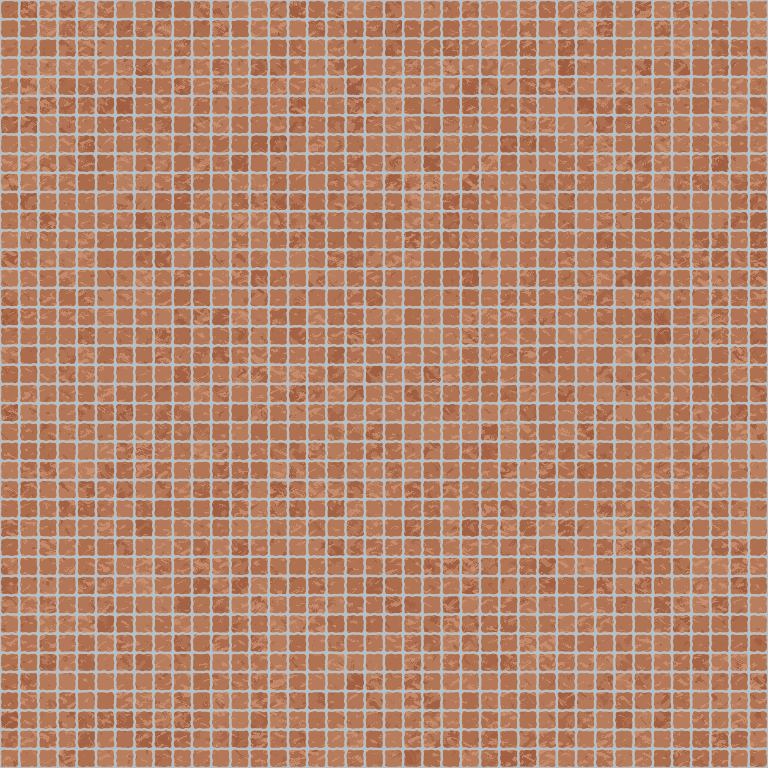
This texture is drawn by a Shadertoy shader. Its source:

```glsl
const float TILES = 40.0;          // repeats across and down
const float GROUT_WIDTH = 0.13;    // in tile units, as are the next three
const float CORNER_RADIUS = 0.11;
const float EDGE_WOBBLE = 0.012;
const float PATCH_SOFTNESS = 0.07;
const float PATCH_SCALE = 5.0;
const float TAU = 6.2831853;

const vec3 GROUT = vec3(0.735, 0.745, 0.75);
const vec3 CLAY_DEEP = vec3(0.675, 0.425, 0.295);
const vec3 CLAY_PALE = vec3(0.725, 0.495, 0.37);
const vec3 STAIN = vec3(0.62, 0.35, 0.24);
const vec3 SCUFF = vec3(0.81, 0.59, 0.47);

vec3 hash3(vec2 p) {
    vec3 q = fract(p.xyx * vec3(0.1031, 0.1030, 0.0973));
    q += dot(q, q.yxz + 33.33);
    return fract((q.xxy + q.yzz) * q.zyx);
}

// Layered, warped sines, roughly -1 to 1
float blotches(vec2 p) {
    const mat2 TURN = mat2(1.6, 1.2, -1.2, 1.6);
    float sum = 0.0, amplitude = 0.46;
    for (int i = 0; i < 4; i++) {
        p += 0.7 * sin(p.yx * 1.3 + float(i));
        sum += amplitude * sin(p.x) * sin(p.y);
        p = TURN * p + 1.7;
        amplitude *= 0.62;
    }
    return sum;
}

// Slow drift over the whole canvas, with whole-number frequencies so it wraps
float drift(vec2 uv) {
    vec2 a = TAU * uv;
    return 0.5 * sin(3.0 * a.x + 2.0 * a.y + 1.5 * sin(4.0 * a.y))
         + 0.5 * sin(5.0 * a.y - 4.0 * a.x + 1.5 * sin(3.0 * a.x));
}

float roundedBox(vec2 p, float halfSize, float radius) {
    vec2 q = abs(p) - halfSize + radius;
    return length(max(q, 0.0)) + min(max(q.x, q.y), 0.0) - radius;
}

float patchMask(float value, float threshold) {
    return smoothstep(threshold - PATCH_SOFTNESS, threshold + PATCH_SOFTNESS, value);
}

vec3 tileColor(vec2 local, vec2 id, float wear) {
    vec3 tone = hash3(id + 7.0);
    vec3 shift = hash3(id + 91.0);
    vec2 p = local * PATCH_SCALE + shift.xy * 60.0;

    vec3 color = mix(CLAY_DEEP, CLAY_PALE, tone.x);

    // Dark stains fill a few tiles and only fleck the rest
    float stain = patchMask(blotches(p), mix(0.62, -0.3, pow(tone.y, 3.0)));
    color = mix(color, STAIN, stain * mix(0.45, 0.85, shift.z));

    // Pale scuffs, drawn out sideways
    float scuffLimit = mix(0.52, 0.08, tone.z * tone.z) - 0.08 * wear;
    float scuff = patchMask(blotches(p.yx * vec2(1.7, 1.0) + 23.0), scuffLimit);
    return mix(color, SCUFF, 0.7 * scuff);
}

void mainImage(out vec4 fragColor, in vec2 fragCoord) {
    vec2 uv = fragCoord / iResolution.xy;
    vec2 grid = uv * TILES;
    vec2 id = mod(floor(grid), TILES);
    vec2 local = fract(grid) - 0.5;

    // Slightly uneven tile edges
    vec2 a = TAU * uv;
    vec2 wobble = EDGE_WOBBLE * (sin(a.yx * 67.0 + 2.0 * sin(a * 5.0))
                               + sin(a.yx * 113.0 + 3.0 * sin(a * 3.0)));
    float edge = roundedBox(local + wobble, 0.5 - 0.5 * GROUT_WIDTH, CORNER_RADIUS);
    float pixel = TILES / min(iResolution.x, iResolution.y);
    float tile = 1.0 - smoothstep(-0.6 * pixel, 0.6 * pixel, edge);

    vec3 color = mix(GROUT, tileColor(local, id, drift(uv)), tile);
    fragColor = vec4(color, 1.0);
}
```
